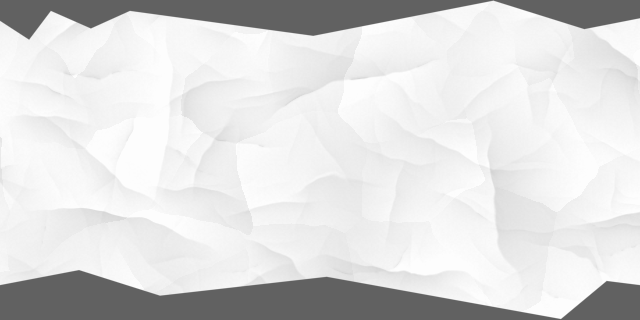
Give the GLSL for this texture, as a WebGL 2 fragment shader.

```glsl
#version 300 es
precision highp float;
// Crumpled white paper strip with jagged cut edges on a dark grey ground.
uniform vec2 u_resolution;
out vec4 fragColor;

const float GROUND = 0.38;
const float PAPER = 0.963;
const float PAPER_MIN = 0.70;
const float PAPER_MAX = 0.992;
const float FOLD_SCALE = 2.3;      // fold cells per canvas height
const float FOLD_DEPTH = 0.105;    // shade of the largest folds
const float FACET_SCALE = 3.4;
const float FACET_DEPTH = 0.045;
const float CREASE_DEPTH = 0.13;   // dark broken lines on sharp folds
const float CLOUD_DEPTH = 0.05;
const float GRAIN = 0.012;

// Corners of the cut edges, in canvas heights
const vec2 TOP[9] = vec2[9](
  vec2(0.0, 0.935), vec2(0.091, 0.876), vec2(0.159, 0.966),
  vec2(0.284, 0.911), vec2(0.406, 0.966), vec2(0.979, 0.888),
  vec2(1.542, 0.998), vec2(1.826, 0.909), vec2(2.0, 0.943));
const vec2 BOTTOM[7] = vec2[7](
  vec2(0.0, 0.109), vec2(0.247, 0.156), vec2(0.5, 0.076),
  vec2(1.021, 0.135), vec2(1.753, 0.003), vec2(1.896, 0.122),
  vec2(2.0, 0.109));

float hash(vec2 p) {
  return fract(sin(dot(p, vec2(127.1, 311.7))) * 43758.5453);
}

vec2 hash2(vec2 p) {
  return vec2(hash(p), hash(p + 57.3));
}

float noise(vec2 p) {
  vec2 i = floor(p), f = fract(p);
  f = f * f * (3.0 - 2.0 * f);
  return mix(mix(hash(i), hash(i + vec2(1, 0)), f.x),
             mix(hash(i + vec2(0, 1)), hash(i + vec2(1, 1)), f.x), f.y);
}

float fbm(vec2 p) {
  float sum = 0.0, amp = 0.5;
  for (int i = 0; i < 4; i++) {
    sum += amp * noise(p);
    p = mat2(1.6, 1.2, -1.2, 1.6) * p + 7.1;
    amp *= 0.5;
  }
  return sum;
}

// Signed distance to the line a-b, positive above it
float heightAbove(vec2 p, vec2 a, vec2 b) {
  vec2 d = b - a, r = p - a;
  return (d.x * r.y - d.y * r.x) / length(d);
}

// Distance inside the strip between both cut edges
float stripDistance(vec2 p) {
  float above = 0.0, below = 0.0;
  for (int i = 0; i < 8; i++)
    if (p.x >= TOP[i].x) below = -heightAbove(p, TOP[i], TOP[i + 1]);
  for (int i = 0; i < 6; i++)
    if (p.x >= BOTTOM[i].x) above = heightAbove(p, BOTTOM[i], BOTTOM[i + 1]);
  return min(above, below);
}

// Scattered folds: x is soft shade, y is the sharp crease line
vec2 folds(vec2 p, float blur, float seed) {
  vec2 cell = floor(p), result = vec2(0.0);
  for (int j = -1; j <= 1; j++)
    for (int i = -1; i <= 1; i++) {
      vec2 id = cell + vec2(i, j);
      vec2 pick = hash2(id + seed), kind = hash2(id + seed + 19.7);
      vec2 q = p - id - 0.5 - 0.8 * (pick - 0.5);
      float angle = kind.x < 0.6 ? mix(-0.65, 0.55, kind.x / 0.6)
                                 : mix(1.0, 2.3, (kind.x - 0.6) / 0.4);
      float c = cos(angle), s = sin(angle);
      q = vec2(c * q.x + s * q.y, c * q.y - s * q.x);
      float window = smoothstep(1.0, 0.45, length(q));
      q.y += (pick.x - 0.5) * 0.6 * q.x * q.x;
      float along = smoothstep(0.9, 0.1, abs(q.x)) * window;
      float side = (kind.y < 0.7 ? -1.0 : 1.0) * q.y;
      float width = mix(0.07, 0.28, pick.y);
      float dark = smoothstep(-blur, blur, side) * exp(-max(side, 0.0) / width);
      float lit = smoothstep(blur, -blur, side) * exp(min(side, 0.0) / (0.7 * width));
      result.x += along * (0.4 * lit - dark) * mix(0.35, 1.0, pick.x);
      float worn = smoothstep(0.45, 0.75, noise(p * 9.0 + seed));
      result.y += along * worn * step(0.55, kind.y) * exp(-abs(q.y) / (0.7 * blur));
    }
  return result;
}

// Flat facets, each with its own tilt
float facets(vec2 p) {
  vec2 cell = floor(p);
  float nearest = 9.0, shade = 0.0;
  for (int j = -1; j <= 1; j++)
    for (int i = -1; i <= 1; i++) {
      vec2 id = cell + vec2(i, j), pick = hash2(id + 3.1);
      vec2 r = p - id - pick;
      float d = dot(r, r), turn = 6.2832 * hash(id + 8.9);
      if (d < nearest) {
        nearest = d;
        shade = dot(r, vec2(cos(turn), sin(turn))) + 0.5 * (pick.x - 0.5);
      }
    }
  return shade;
}

void main() {
  vec2 p = gl_FragCoord.xy / u_resolution.y;
  float pixel = 1.0 / u_resolution.y;

  // Uneven fold paths
  vec2 warp = vec2(fbm(p * 4.0), fbm(p * 4.0 + 31.0)) - 0.47;
  vec2 w = p + 0.13 * warp;

  float tone = PAPER + CLOUD_DEPTH * (fbm(p * 2.2 + 5.0) - 0.47);
  tone += FACET_DEPTH * facets(w * FACET_SCALE);

  // Folds from large to small
  float scale = FOLD_SCALE, depth = FOLD_DEPTH;
  for (int i = 0; i < 3; i++) {
    float blur = scale * max(0.004, pixel);
    vec2 fold = folds(w * scale, blur, 11.0 * float(i) + 2.0);
    float patchy = smoothstep(0.25, 0.65, noise(p * 3.0 + 13.0 * float(i)));
    tone += depth * fold.x * mix(0.5, 1.0, patchy);
    tone -= CREASE_DEPTH * fold.y * patchy * depth / FOLD_DEPTH;
    scale *= 1.9;
    depth *= 0.6;
  }

  // Fine paper tooth
  tone += GRAIN * (noise(p * 230.0) - 0.5);
  tone = clamp(tone, PAPER_MIN, PAPER_MAX);

  float paper = smoothstep(-0.75 * pixel, 0.75 * pixel, stripDistance(p));
  fragColor = vec4(vec3(mix(GROUND, tone, paper)), 1.0);
}
```
